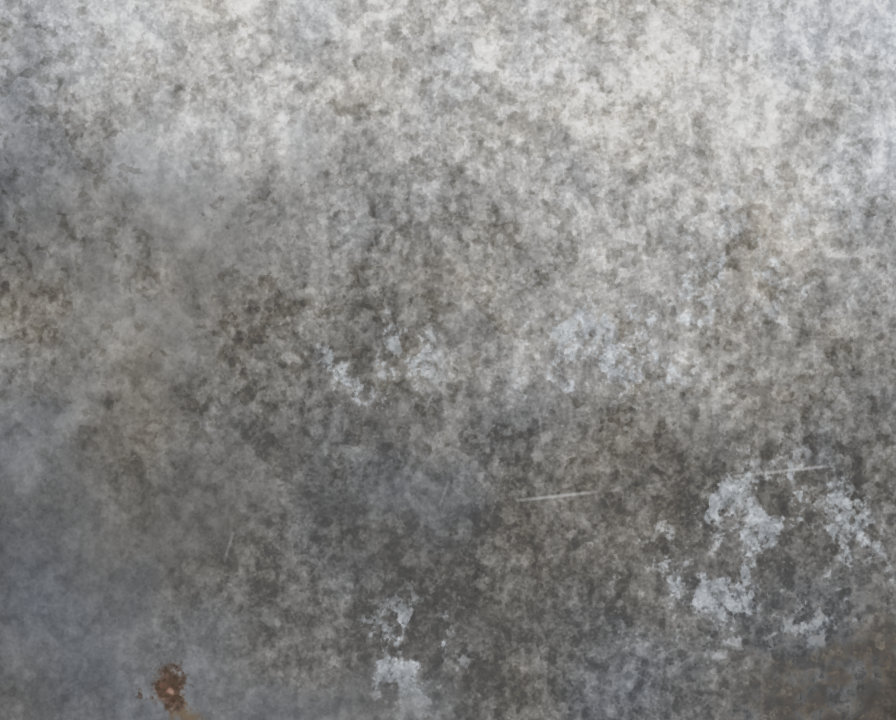
A Shadertoy shader for this texture:

```glsl
// Weathered bare metal sheet: pale worn top, dark stained base, scratches and a rust spot.

vec3 hash3(vec2 c) {
    vec3 q = fract(c.xyx * vec3(0.1031, 0.1030, 0.0973));
    q += dot(q, q.yxz + 33.33);
    return fract((q.xxy + q.yzz) * q.zyx);
}

// Cellular noise: random cell values blended by distance to each seed, centred on zero
float cells(vec2 p) {
    vec2 id = floor(p), f = fract(p);
    float sum = 0.0, total = 0.0;
    for (int y = -1; y <= 1; y++)
    for (int x = -1; x <= 1; x++) {
        vec2 o = vec2(x, y);
        vec3 h = hash3(id + o + 40.0);
        float w = pow(1.0 - smoothstep(0.0, 1.42, length(o + h.xy - f)), 4.0);
        sum += h.z * w;
        total += w;
    }
    return sum / max(total, 1e-4) - 0.5;
}

float layers(vec2 p, int octaves, float gain) {
    float sum = 0.0, amp = 1.0;
    for (int i = 0; i < octaves; i++) {
        sum += amp * cells(p);
        p = mat2(1.6, 1.2, -1.2, 1.6) * p + 7.3;
        amp *= gain;
    }
    return sum;
}

float segment(vec2 p, vec2 a, vec2 b) {
    vec2 d = b - a;
    return length(p - a - d * clamp(dot(p - a, d) / dot(d, d), 0.0, 1.0));
}

// Soft elliptical region, 1 at the centre and 0 at the rim
float region(vec2 p, vec2 centre, vec2 radius) {
    return 1.0 - smoothstep(0.0, 1.0, length((p - centre) / radius));
}

// Soft edge, 1 below the inner distance and 0 beyond the outer
float fade(float inner, float outer, float d) {
    return 1.0 - smoothstep(inner, outer, d);
}

void mainImage(out vec4 fragColor, in vec2 fragCoord) {
    vec2 uv = fragCoord / iResolution.xy;
    vec2 p = fragCoord / iResolution.y;

    float broad = layers(p * 2.6 + 3.0, 4, 0.6);
    float mottle = layers(p * 12.0 + 11.0, 4, 0.75);
    float grain = layers(p * 70.0, 3, 0.9);
    float streak = layers(p * vec2(80.0, 18.0) + 5.0, 2, 0.7);
    float clumps = layers(p * 5.0 + 29.0, 3, 0.6);
    float rough = smoothstep(0.1, 0.75, uv.x + 0.45 * uv.y + 0.5 * clumps);

    // Overall light: bright at the upper right, dull below
    float height = uv.y + 0.26 * (uv.x - 0.55) * smoothstep(0.2, 0.6, uv.y) + 0.13 * broad;
    float light = smoothstep(0.2, 1.05, height);
    float tone = 0.425 + 0.345 * light;
    tone -= 0.13 * region(uv, vec2(0.02, 0.72), vec2(0.24, 0.2));
    tone -= 0.06 * region(uv, vec2(0.5, 0.2), vec2(0.28, 0.2));
    tone += (0.7 + 0.4 * light) * (0.05 * broad + 0.105 * mottle);
    tone += mix(0.05, 0.125, rough) * grain + mix(0.02, 0.06, rough) * streak;

    // Warm and cool tints
    float warmth = 0.25 + 1.4 * layers(p * 3.5 + 50.0, 3, 0.6) + 0.6 * clumps;
    warmth -= 1.2 * region(uv, vec2(1.0, 1.0), vec2(0.4, 0.45));
    warmth -= region(uv, vec2(0.0, 0.85), vec2(0.2, 0.35));
    warmth -= 0.5 * region(uv, vec2(0.1, 0.0), vec2(0.3, 0.25));
    vec3 col = tone + vec3(0.016, 0.002, -0.020) * clamp(warmth, -1.0, 1.2);

    // Bluish white worn patches, gathered right of centre
    float worn = region(uv, vec2(0.68, 0.53), vec2(0.17, 0.2))
               + region(uv, vec2(0.86, 0.23), vec2(0.26, 0.25))
               + 0.9 * region(uv, vec2(0.42, 0.5), vec2(0.13, 0.13))
               + 0.7 * region(uv, vec2(0.45, 0.1), vec2(0.13, 0.14))
               + 0.6 * region(uv, vec2(0.85, 0.65), vec2(0.2, 0.2));
    worn = min(worn, 1.0);
    float flake = layers(p * vec2(23.0, 18.0) + 70.0, 4, 0.75) + 0.3 * grain;
    float bleach = smoothstep(0.0, 0.65, flake + 0.3 * worn - 0.2) * min(worn * 1.6, 1.0);
    col = mix(col, vec3(0.73, 0.76, 0.79) + 0.15 * grain, 0.6 * bleach);

    // Brown pitting
    float pits = smoothstep(0.1, 0.6, layers(p * 42.0 + 90.0, 3, 0.85) + 0.4 * clumps);
    col -= vec3(0.085, 0.09, 0.10) * pits * smoothstep(0.2, 0.6, uv.y + 0.2 * uv.x);

    // Dark stained corner
    float stain = region(uv, vec2(1.0, 0.0), vec2(0.27, 0.25));
    stain *= smoothstep(-0.3, 0.5, mottle + 0.4 * grain + 0.5 * stain);
    col = mix(col, vec3(0.29, 0.26, 0.22) + 0.12 * grain, min(1.2 * stain, 0.85));

    // Short scattered scratches and one long one
    float scratch = 0.0;
    for (int i = 0; i < 18; i++) {
        vec3 h = hash3(vec2(i, 17)), k = hash3(vec2(i, 53));
        vec2 start = vec2(0.1 + 1.1 * h.x, 0.2 + 0.75 * h.y);
        vec2 reach = (0.02 + 0.06 * k.x) * vec2(k.y - 0.5, 1.0);
        scratch += 0.25 * h.z * fade(0.0, 0.004, segment(p, start, start + reach));
    }
    float gash = segment(p, vec2(0.72, 0.305), vec2(1.19, 0.357));
    scratch += 0.6 * fade(0.0003, 0.004, gash) * smoothstep(-0.4, 0.5, mottle + 0.6 * uv.x - 0.4);
    col = mix(col, vec3(0.82, 0.83, 0.84), min(scratch, 1.0) * 0.8);

    // Rust spot with a tan run and a pale core
    vec2 q = p + 0.018 * vec2(mottle, clumps);
    float run = segment(q, vec2(0.245, 0.04), vec2(0.272, -0.01)) + 0.01 * grain;
    float rust = length((q - vec2(0.242, 0.047)) * vec2(1.0, 0.8)) + 0.012 * grain;
    col = mix(col, vec3(0.46, 0.38, 0.29), 0.7 * fade(0.004, 0.026, run));
    col = mix(col, vec3(0.33, 0.21, 0.12) + 0.12 * grain, 0.9 * fade(0.012, 0.034, rust));
    col = mix(col, vec3(0.72, 0.62, 0.60), 0.7 * fade(0.002, 0.009, length(q - vec2(0.25, 0.04))));

    // Soft limits on the darkest and lightest tones
    col -= 0.5 * (min(col - 0.33, 0.0) + max(col - 0.82, 0.0));
    fragColor = vec4(clamp(col, 0.0, 1.0), 1.0);
}
```
